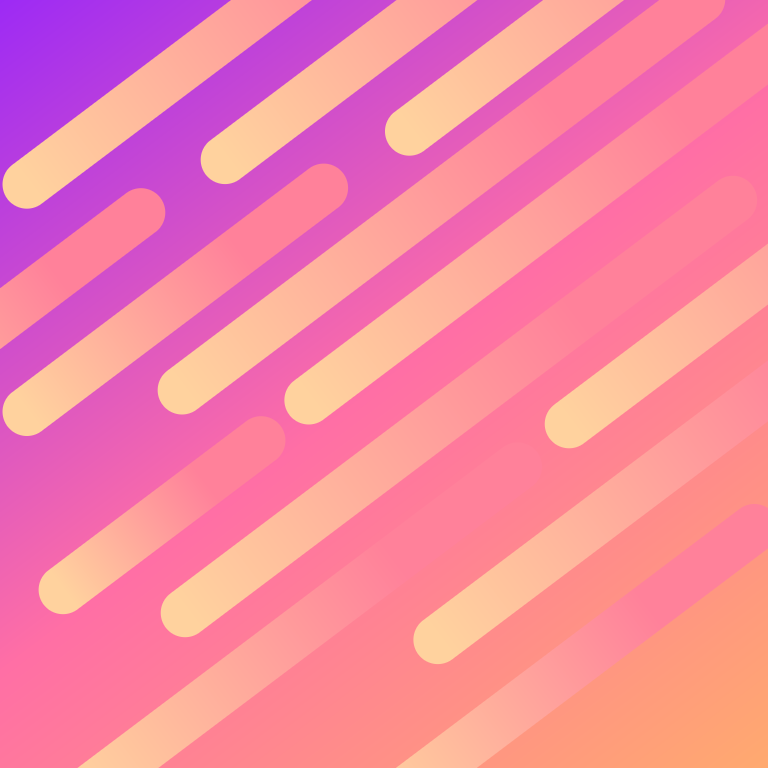
Reproduce this background procedurally as a Shadertoy shader.

```glsl
// Slanted rounded bars fading from cream to pink over a purple, pink and orange gradient.

const vec2 SLANT = vec2(0.7986, 0.6018);   // unit direction shared by all bars
const float RADIUS = 0.0317;

// Each bar: start x, start y, length between cap centres
const vec3 BARS[13] = vec3[13](
    vec3(0.035, 0.760, 0.81), vec3(0.293, 0.792, 0.81), vec3(0.533, 0.829, 0.81),
    vec3(-0.203, 0.432, 0.484), vec3(0.035, 0.464, 0.484), vec3(0.237, 0.492, 0.846),
    vec3(0.402, 0.479, 0.85), vec3(0.241, 0.202, 0.893), vec3(0.741, 0.448, 0.85),
    vec3(0.570, 0.167, 0.85), vec3(0.107, -0.035, 0.71), vec3(0.495, -0.055, 0.61),
    vec3(0.082, 0.232, 0.323));

// Three-stop gradient running across the bars, from top left to bottom right
vec3 backdrop(vec2 p) {
    vec2 across = vec2(SLANT.y, -SLANT.x);
    float t = dot(p - vec2(0.0, 1.0), across) / (SLANT.x + SLANT.y);
    vec3 purple = vec3(0.615, 0.165, 0.96);
    vec3 pink = vec3(1.0, 0.435, 0.647);
    vec3 orange = vec3(1.0, 0.665, 0.435);
    vec3 upper = mix(purple, pink, clamp(2.0 * t, 0.0, 1.0));
    return mix(upper, orange, clamp(2.0 * t - 1.0, 0.0, 1.0));
}

// Distance to a capsule, with q measured from its start
float capsule(vec2 q, float len) {
    float along = clamp(dot(q, SLANT), 0.0, len);
    return length(q - SLANT * along) - RADIUS;
}

void mainImage(out vec4 fragColor, in vec2 fragCoord) {
    float size = min(iResolution.x, iResolution.y);
    vec2 p = (fragCoord - 0.5 * iResolution.xy) / size + 0.5;
    vec3 color = backdrop(p);

    // Bars: cream at the start, flat pink after about 70% of the length
    for (int i = 0; i < BARS.length(); i++) {
        vec2 q = p - BARS[i].xy;
        float len = BARS[i].z;
        float fade = clamp(dot(q, SLANT) / (0.72 * len), 0.0, 1.0);
        vec3 barColor = mix(vec3(1.0, 0.825, 0.62), vec3(1.0, 0.505, 0.605), fade);
        float coverage = clamp(0.5 - capsule(q, len) * size, 0.0, 1.0);
        color = mix(color, barColor, coverage);
    }

    fragColor = vec4(color, 1.0);
}
```
